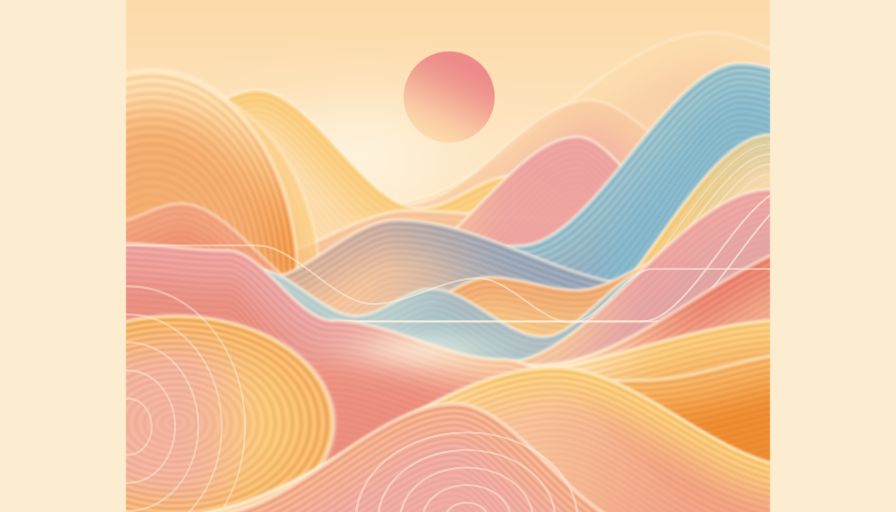
Reproduce this background procedurally as a WebGL 1 fragment shader.

```glsl
precision highp float;
// Pastel landscape of overlapping waves under a pale sun, framed by cream margins.
// Each wave fills the area below a smooth curve through a few crests and troughs;
// layers go back to front with gradients, bright rims and fine contour lines.
uniform vec2 u_resolution;

#define VIEW vec2(7.68, 4.38)
#define PANEL vec2(1.08, 6.6)
#define DEPTH 0.5
#define RIM_WIDTH 0.014
#define RIM_LIGHT 0.55
#define LINE_FREQ 125.0
#define LINE_LIGHT 0.035

const vec3 CREAM = vec3(0.99, 0.93, 0.82);
const vec3 SAND = vec3(0.99, 0.86, 0.67);
const vec3 PEACH = vec3(0.97, 0.77, 0.61);
const vec3 GOLD = vec3(0.98, 0.8, 0.48);
const vec3 ORANGE = vec3(0.94, 0.59, 0.29);
const vec3 AMBER = vec3(0.93, 0.54, 0.18);
const vec3 CORAL = vec3(0.92, 0.51, 0.43);
const vec3 PINK = vec3(0.93, 0.64, 0.63);
const vec3 SKY = vec3(0.51, 0.72, 0.8);
const vec3 SLATE = vec3(0.6, 0.65, 0.72);
const vec3 MIST = vec3(0.72, 0.81, 0.81);
const vec3 GLOW = vec3(1.0, 0.96, 0.88);
const vec2 END = vec2(9.0);

vec2 p;
vec3 col;
float px;

// Smooth step in height from point s.xy to point s.zw
float rise(float x, vec4 s) {
  float t = clamp((x - s.x) / max(s.z - s.x, 0.001), 0.0, 1.0);
  return (s.w - s.y) * t * t * (3.0 - 2.0 * t);
}

float wave(float x, vec4 m, vec4 n, vec2 e) {
  return m.y + rise(x, m) + rise(x, vec4(m.zw, n.xy)) + rise(x, n) + rise(x, vec4(n.zw, e));
}

// Approximate distance below a wave; y points down
float below(vec4 m, vec4 n, vec2 e) {
  float y = wave(p.x, m, n, e);
  float slope = (wave(p.x + 0.01, m, n, e) - y) / 0.01;
  return (p.y - y) / sqrt(1.0 + slope * slope);
}

float below(vec4 m, vec4 n) { return below(m, n, END); }
float below(vec4 m) { return below(m, vec4(END, END), END); }

float inside(vec2 center, vec2 radii) {
  return (1.0 - length((p - center) / radii)) * min(radii.x, radii.y);
}

float span(float a, float b) { return smoothstep(a, b, p.x); }

void glow(vec2 center, vec2 size, float strength) {
  vec2 q = (p - center) / size;
  col = mix(col, GLOW, strength * exp(-dot(q, q)));
}

void strand(float d, float strength) {
  col = mix(col, GLOW, strength * (1.0 - smoothstep(0.004, 0.004 + px, abs(d))));
}

void veil(float d, vec3 edge, vec3 deep, float lines, float alpha) {
  vec3 fill = mix(edge, deep, smoothstep(0.0, DEPTH, d));
  fill += lines * LINE_LIGHT * sin(d * LINE_FREQ) * exp(-1.5 * max(d, 0.0));
  col = mix(col, fill, alpha * smoothstep(-px, px, d));
  float rim = d / (RIM_WIDTH + 0.3 * px);
  col = mix(col, GLOW, RIM_LIGHT * alpha * exp(-rim * rim));
}

void hill(float d, vec3 edge, vec3 deep, float lines) { veil(d, edge, deep, lines, 0.96); }

void main() {
  p = gl_FragCoord.xy / u_resolution * VIEW;
  p.y = VIEW.y - p.y;
  px = VIEW.y / u_resolution.y;

  // Sky and sun
  col = mix(SAND, CREAM, 0.6 * smoothstep(0.0, 1.5, p.y));
  glow(vec2(3.1, 1.35), vec2(0.75, 0.5), 0.8);
  vec2 s = p - vec2(3.85, 0.83);
  vec3 sun = mix(SAND, vec3(0.93, 0.54, 0.54), smoothstep(-0.5, 0.4, s.x * 0.5 - s.y));
  col = mix(col, sun, smoothstep(-px, px, 0.39 - length(s)));

  // Distant peach, yellow and pink hills
  veil(below(vec4(3.3, 1.75, 6.1, 0.28), vec4(7.2, 0.6, END)), SAND, PEACH, 0.0, 0.6);
  veil(below(vec4(3.5, 1.75, 5.05, 0.86), vec4(6.2, 1.5, END)), PEACH, PINK, 0.0, 0.6);
  hill(below(vec4(1.5, 1.0, 2.2, 0.77), vec4(3.6, 1.78, 4.4, 1.5)), GOLD, SAND, 0.3);
  hill(below(vec4(2.2, 2.2, 3.5, 1.8), vec4(5.0, 1.9, END)), PEACH, mix(ORANGE, PINK, 0.6), 0.3);
  hill(below(vec4(3.3, 2.3, 4.95, 1.17), vec4(5.9, 1.9, END)), mix(PEACH, PINK, span(3.6, 4.5)), PINK, 0.2);

  // Large orange dome on the left
  veil(inside(vec2(1.5, 2.5), vec2(1.25, 1.75)), GOLD, ORANGE, 0.2, 0.6);
  vec3 dome = mix(SAND, ORANGE, smoothstep(0.7, 2.2, p.y));
  veil(inside(vec2(1.3, 2.4), vec2(1.25, 1.8)), dome, mix(PEACH, ORANGE, 0.55), 1.0, 0.9);
  veil(below(vec4(0.9, 1.92, 1.55, 1.74), vec4(2.9, 2.6, END)), mix(PEACH, CORAL, 0.55), CORAL, 0.5, 0.75);

  // Blue swell, mauve ridge and sandy bands
  hill(below(vec4(3.2, 2.6, 4.45, 2.1), vec4(6.35, 0.54, 7.4, 0.8)), mix(SKY, MIST, 0.35), mix(SLATE, SKY, span(4.6, 5.4)), 1.0);
  vec3 mauve = mix(vec3(0.84, 0.69, 0.61), SLATE, span(2.6, 4.6));
  hill(below(vec4(2.2, 2.4, 3.4, 1.88), vec4(5.6, 2.45, END)), mauve, mix(PEACH, SLATE, span(2.8, 5.0)), 0.8);
  float sandy = below(vec4(4.7, 2.9, 6.6, 1.15));
  hill(sandy, mix(GOLD, MIST, 0.4 * span(5.6, 6.6)), SAND, 0.4);
  for (int i = 1; i < 5; i++) strand(sandy - 0.085 * float(i), 0.35);

  // Central amber leaf and the teal stream beneath it
  hill(below(vec4(3.3, 2.75, 4.2, 2.37), vec4(4.95, 2.48, 5.8, 2.2)), mix(PEACH, ORANGE, 0.55), mix(GOLD, PEACH, 0.4), 0.6);
  hill(below(vec4(2.2, 2.3, 3.05, 2.7), vec4(3.7, 2.47, 4.65, 2.88), vec2(5.6, 2.3)),
    mix(MIST, SLATE, 0.45 * span(3.3, 4.0)), mix(MIST, SKY, 0.5), 0.4);

  // Pink and orange slopes on the right
  hill(below(vec4(4.3, 3.1, 6.6, 1.62)), mix(PEACH, PINK, span(4.7, 5.6)), mix(PINK, SLATE, 0.12), 0.4);
  for (int i = 0; i < 2; i++) strand(below(vec4(5.5, 2.75, 6.8, 1.6) + vec4(0.18, 0, 0.18, 0) * float(i)), 0.6);
  hill(below(vec4(4.6, 3.12, 7.3, 2.0)), mix(SAND, CORAL, span(4.8, 6.2)), mix(PEACH, CORAL, 0.4), 0.8);
  hill(below(vec4(4.2, 3.2, 6.8, 2.73)), mix(SAND, GOLD, span(4.8, 5.8)), mix(GOLD, ORANGE, 0.6), 0.8);
  hill(below(vec4(4.6, 3.3, 5.5, 3.25), vec4(7.0, 3.0, END)), mix(GOLD, ORANGE, 0.5), AMBER, 0.8);

  // Rosy foreground and its light haze
  hill(below(vec4(1.0, 2.08, 1.95, 2.14), vec4(2.85, 2.74, 4.3, 3.07), vec2(6.2, 4.4)),
    mix(PINK, PEACH, span(2.7, 4.3)), mix(CORAL, PINK, 0.35), 0.7);
  glow(vec2(3.6, 3.0), vec2(0.6, 0.17), 0.6);

  // Golden shell with rings
  vec3 shell = mix(mix(PINK, PEACH, 0.5), GOLD, span(1.5, 2.4));
  hill(inside(vec2(1.5, 3.62), vec2(1.36, 0.92)), mix(GOLD, ORANGE, 0.4), shell, 1.3);
  for (int i = 1; i < 6; i++) strand(inside(vec2(1.1, 3.65), vec2(0.2, 0.24) * float(i)), 0.4);

  // Front hill, coral fold and nested arcs
  hill(below(vec4(1.5, 4.4, 4.75, 3.14), vec4(6.9, 4.0, END)), mix(SAND, GOLD, span(3.0, 4.6)), mix(PEACH, CORAL, 0.5 * span(4.2, 6.0)), 0.9);
  hill(below(vec4(1.8, 4.4, 3.9, 3.45), vec4(5.5, 4.5, END)), mix(PEACH, CORAL, 0.35), mix(PEACH, PINK, 0.8), 1.2);
  for (int i = 1; i < 6; i++) strand(inside(vec2(4.0, 4.45), vec2(0.19, 0.15) * float(i)), 0.45);

  // Loose thread and cream margins
  strand(below(vec4(2.2, 2.1, 3.2, 2.6), vec4(4.1, 2.38, 4.9, 2.76), vec2(5.6, 2.3)), 0.5);
  float panel = smoothstep(-px, px, p.x - PANEL.x) * smoothstep(-px, px, PANEL.y - p.x);
  gl_FragColor = vec4(mix(CREAM, col, panel), 1.0);
}
```
